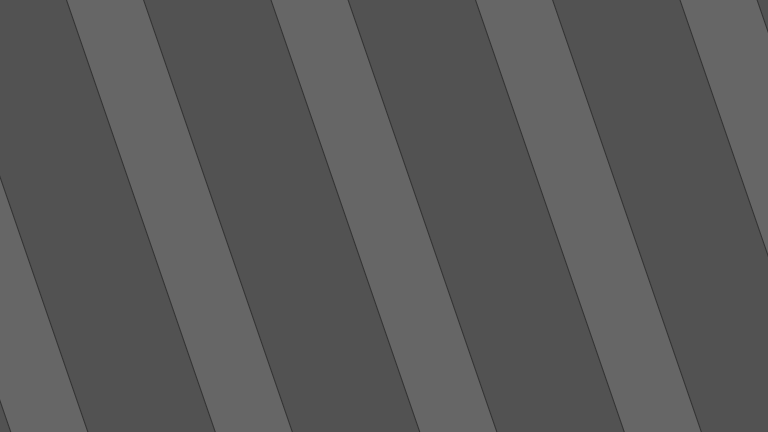
A WebGL 1 fragment shader for this pattern:

```glsl
precision highp float;

// Flat diagonal stripes: light grey bands on dark grey, leaning 19 degrees
// from vertical, with a thin dark line along each edge. The bands come from
// a repeated signed distance measured across the stripes.

uniform vec2 u_resolution;

// Signed distance to the nearest band, negative inside it.
float bandDistance(float across, float period, float width) {
    float centred = mod(across - 0.5 * width + 0.5 * period, period) - 0.5 * period;
    return abs(centred) - 0.5 * width;
}

void main() {
    // Canvas height is one unit.
    float pixel = 1.0 / u_resolution.y;
    vec2 p = gl_FragCoord.xy * pixel;

    // Distance across the stripes, from a band's left edge at the top.
    float tilt = radians(19.0);
    float across = dot(p - vec2(0.1539, 1.0), vec2(cos(tilt), sin(tilt)));
    float d = bandDistance(across, 0.4476, 0.1688);

    // Band fill over the ground.
    float band = clamp(0.5 - d / pixel, 0.0, 1.0);
    vec3 colour = mix(vec3(0.32), vec3(0.40), band);

    // Hairline along both edges.
    float line = clamp((0.00125 - abs(d)) / pixel + 0.5, 0.0, min(1.0, 0.0025 / pixel));
    colour = mix(colour, vec3(0.2), line);

    gl_FragColor = vec4(colour, 1.0);
}
```
